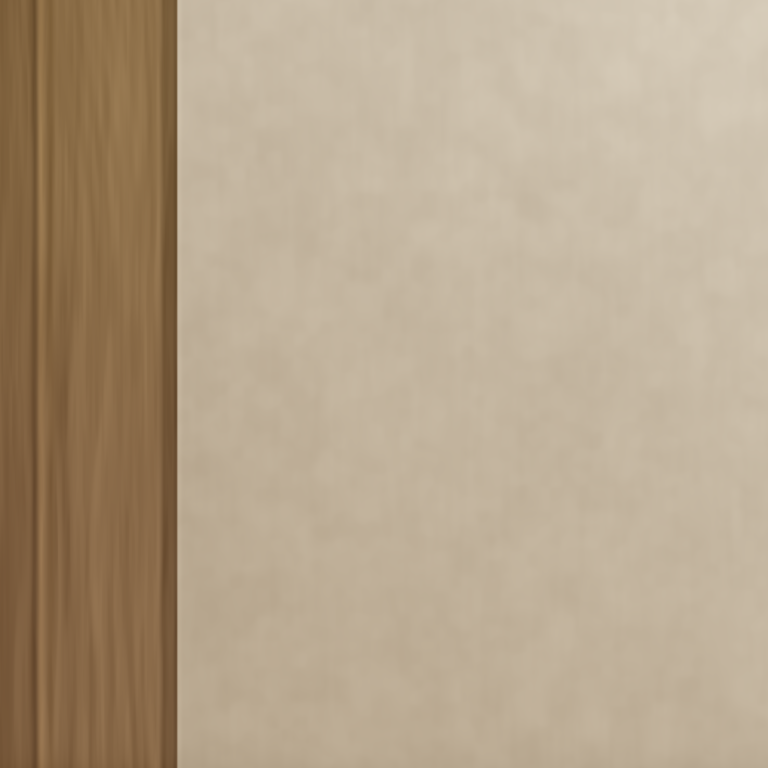
A WebGL 2 fragment shader for this texture:

```glsl
#version 300 es
precision highp float;
// Warm plaster wall beside a vertical oak door frame with a routed groove.
uniform vec2 u_resolution;
out vec4 fragColor;

vec2 hash2(vec2 p) {
  vec3 q = fract(vec3(p.xyx) * vec3(0.1031, 0.103, 0.0973));
  q += dot(q, q.yzx + 33.33);
  return fract((q.xx + q.yz) * q.zy);
}

// Soft cellular noise: blends nearby feature points, centred near zero
float cells(vec2 p) {
  vec2 cell = floor(p), f = fract(p);
  float sum = 0.0, weight = 0.0;
  for (int j = -1; j <= 1; j++)
    for (int i = -1; i <= 1; i++) {
      vec2 offset = vec2(i, j);
      vec2 h = hash2(cell + offset);
      vec2 d = offset + 0.15 + 0.7 * h - f;
      float w = exp(-5.0 * dot(d, d));
      sum += w * (fract(h.x * 17.0 + h.y * 31.0) - 0.5);
      weight += w;
    }
  return sum / weight;
}

// Gaussian ridge along a line
float ridge(float x, float center, float width) {
  float d = (x - center) / width;
  return exp(-d * d);
}

vec3 plaster(vec2 uv) {
  // Light falls from the upper right
  float light = 0.42 * uv.x + 0.58 * uv.y;
  vec3 color = mix(vec3(0.725, 0.658, 0.562), vec3(0.81, 0.765, 0.69), smoothstep(0.02, 1.1, light));
  color += vec3(0.022, 0.025, 0.028) * ridge(length(uv - vec2(1.02, 0.96)), 0.0, 0.3);
  // Broad mottling, small blotches and faint vertical brushing
  float mottle = 0.018 * cells(uv * 9.0) + 0.02 * cells(uv * 24.0 + 7.0)
               + 0.014 * cells(uv * 60.0 + 19.0) + 0.008 * cells(uv * vec2(110.0, 16.0));
  color += mottle * vec3(0.9, 1.0, 1.08);
  // Thin pale lip next to the frame
  color += 0.022 * ridge(uv.x, 0.234, 0.003);
  return color - 0.012 * ridge(uv.x, 0.23, 0.05) * (1.0 - uv.y);
}

vec3 oak(vec2 uv) {
  float x = uv.x, y = uv.y;
  vec3 color = mix(vec3(0.535, 0.41, 0.28), vec3(0.555, 0.437, 0.285), smoothstep(0.25, 0.9, y));
  // Wandering grain, stretched along the board
  float bend = x + 0.006 * sin(y * 5.0 + 1.0) + 0.003 * sin(y * 13.0 + x * 30.0);
  float grain = 0.05 * cells(vec2(bend * 48.0, y * 3.0)) + 0.045 * cells(vec2(bend * 115.0, y * 5.0 + 9.0))
              + 0.03 * cells(vec2(x * 250.0, y * 12.0));
  grain += 0.006 * sin(bend * 190.0 + 2.0 * sin(y * 4.0));
  color += grain * vec3(1.0, 0.96, 0.85);
  // Slanted figure in the upper panel
  float slant = sin((x + 0.1 * y) * 330.0 + 3.0 * sin(y * 7.0));
  color += 0.008 * slant * smoothstep(0.5, 0.8, y) * ridge(x, 0.13, 0.045);
  // Dark vein in the lower panel
  float vein = ridge(x, 0.086 + 0.004 * sin(y * 9.0), 0.011);
  color -= vec3(0.06, 0.058, 0.05) * vein * smoothstep(0.78, 0.5, y);
  // Left moulding, groove and its lit edge
  color -= vec3(0.035, 0.034, 0.027) * smoothstep(0.052, 0.04, x);
  color -= vec3(0.1, 0.09, 0.07) * ridge(x, 0.0455, 0.0045);
  color += vec3(0.055, 0.045, 0.03) * ridge(x, 0.0535, 0.0045);
  color -= 0.045 * ridge(x, 0.066, 0.005);
  // Shaded return beside the wall
  color -= vec3(0.08, 0.07, 0.055) * smoothstep(0.205, 0.214, x);
  color -= 0.025 * ridge(x, 0.214, 0.003);
  color += 0.02 * ridge(x, 0.207, 0.004);
  return color - vec3(0.05, 0.045, 0.035) * ridge(x, 0.2285, 0.0025);
}

void main() {
  vec2 uv = gl_FragCoord.xy / u_resolution;
  float blur = max(0.0015, 0.7 / u_resolution.x);
  float wall = smoothstep(0.2308 - blur, 0.2308 + blur, uv.x);
  vec3 color = mix(oak(uv), plaster(uv), wall);
  // Slight falloff along the bottom
  color -= 0.02 * exp(-uv.y * 70.0);
  fragColor = vec4(color, 1.0);
}
```
